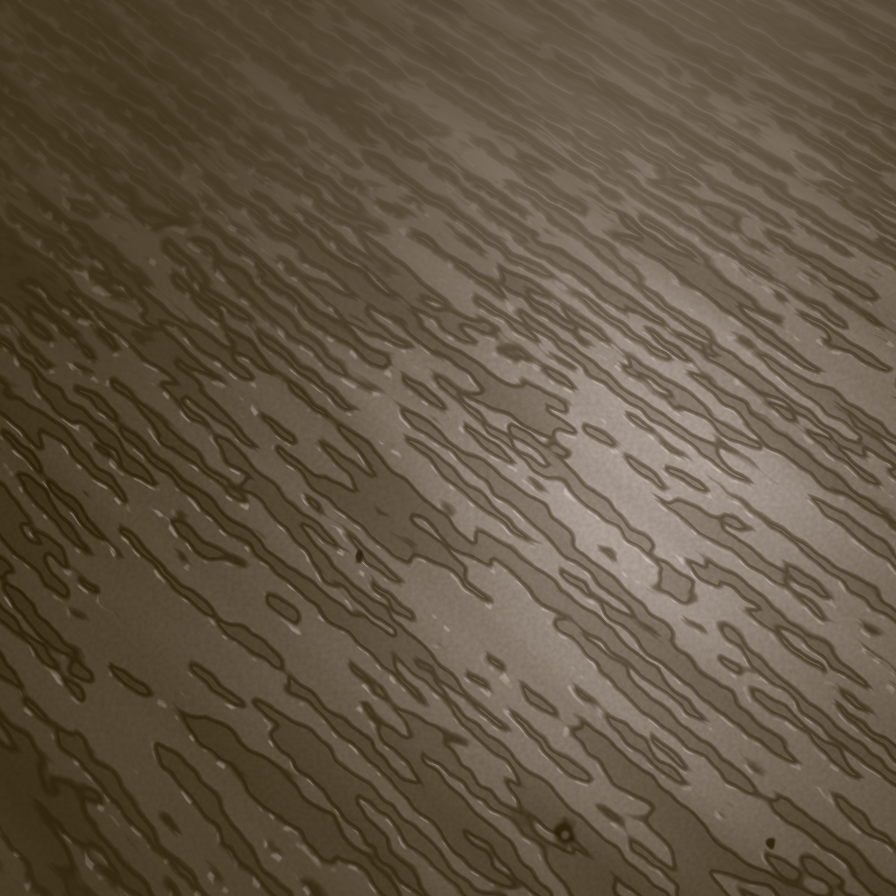
Reproduce this texture procedurally as a WebGL 1 fragment shader.

```glsl
precision highp float;
// Embossed wood-grain laminate seen at a slant under a soft sheen.
// Stretched gradient noise on a perspective plane is cut at a threshold;
// the cut gives groove floors, dark rims and glints, blurred with distance.

uniform vec2 u_resolution;

vec2 gradientAt(vec2 cell) {
  float angle = 6.2832 * fract(sin(dot(cell, vec2(127.1, 311.7))) * 43758.55);
  return vec2(cos(angle), sin(angle));
}

float noise(vec2 p) {
  vec2 i = floor(p), f = p - i;
  vec2 s = f * f * f * (f * (f * 6.0 - 15.0) + 10.0);
  vec2 e = vec2(1.0, 0.0);
  float low = mix(dot(gradientAt(i), f), dot(gradientAt(i + e), f - e), s.x);
  float high = mix(dot(gradientAt(i + e.yx), f - e.yx),
                   dot(gradientAt(i + 1.0), f - 1.0), s.x);
  return mix(low, high, s.y);
}

// Plane coordinates: x runs across the grain, y along it
vec2 grainSpace(vec2 p) {
  float depth = 2.64 - p.y;
  return vec2(85.0 * (p.x + 2.0), 62.0) / depth;
}

// Positive inside the grooves, negative on the smooth surface
float grooveField(vec2 p) {
  vec2 q = grainSpace(p);
  q.x += 0.25 * noise(p * 45.0);
  float longGrain = noise(q * vec2(1.0, 0.55));
  float shortGrain = noise(q * vec2(0.9, 2.6) + 37.0);
  float patches = noise(q * vec2(0.13, 0.4) + 11.0);
  return longGrain + 0.5 * shortGrain - 0.1 + 0.35 * patches;
}

float sheen(vec2 p) {
  vec2 d = p - vec2(0.72, 0.45);
  float vertical = d.y > 0.0 ? 1.6 : 4.0;
  float wide = exp(-4.0 * d.x * d.x - vertical * d.y * d.y);
  float core = exp(-16.0 * d.x * d.x - 10.0 * d.y * d.y);
  return 0.265 + 0.23 * wide + 0.15 * core;
}

// Dark crumbs lying on the surface, the middle one larger with a pale spot
float dust(vec2 p, float tone) {
  for (int k = 0; k < 3; k++) {
    float i = float(k);
    vec2 d = p - vec2(0.4 + 0.23 * i, 0.38 - 0.46 * i + 0.15 * i * i);
    float radius = k == 1 ? 0.015 : 0.006;
    float edge = length(d * vec2(1.2, 0.9)) + 0.006 * noise(p * 90.0);
    float crumb = 1.0 - smoothstep(radius * 0.5, radius * 1.3, edge);
    tone = mix(tone, 0.16, 0.85 * crumb);
    if (k == 1) {
      float spot = length(d - vec2(0.001, -0.002));
      tone += 0.16 * (1.0 - smoothstep(0.002, 0.007, spot));
    }
  }
  return tone;
}

void main() {
  vec2 p = gl_FragCoord.xy / u_resolution;
  vec2 q = grainSpace(p);

  // Focus is lost toward the far edge and a little in the near corner
  float blur = smoothstep(0.5, 0.95, p.y + 0.1 * (0.5 - p.x));
  blur = max(blur, 0.4 * smoothstep(0.35, 0.0, p.y + 0.5 * p.x));

  // Signed distance to the groove rim, in canvas units
  float step = 0.0015;
  float field = grooveField(p);
  vec2 slope = vec2(grooveField(p + vec2(step, 0.0)),
                    grooveField(p + vec2(0.0, step))) - field;
  slope /= step;
  float steepness = max(length(slope), 14.0);
  float rimDistance = field / steepness;

  float soft = 0.0018 + 0.008 * blur;
  float floorMask = smoothstep(-soft, soft, rimDistance);
  float rim = 1.0 - smoothstep(0.0006, 0.0024 + soft, abs(rimDistance));

  // Glints sit just outside rims that face the light, broken into beads
  float facing = max(dot(slope / steepness, vec2(0.75, 0.65)), 0.0);
  float beads = smoothstep(0.0, 0.35, noise(p * vec2(75.0, 60.0) + 5.0));
  float glint = 1.0 - smoothstep(0.0, 0.0018 + soft, abs(rimDistance + 0.0042));
  glint *= facing * beads * mix(0.2, 0.11, smoothstep(0.2, 0.7, p.x));

  // Sheen, broad streaks, then the relief
  float tone = sheen(p);
  tone *= 1.0 + 0.12 * noise(q * vec2(0.35, 0.3) + 71.0);
  tone *= 1.0 - 0.17 * floorMask * (1.0 - 0.5 * blur);
  tone *= 1.0 - 0.3 * rim * (1.0 - 0.8 * blur);
  tone += glint * (1.0 - 0.85 * blur);

  // Fine leathery grain where the surface is sharp
  float leather = noise(p * 170.0) + 0.6 * noise(p * 260.0 + 9.0);
  tone *= 1.0 + 0.06 * leather * (1.0 - blur);
  tone = dust(p, tone);

  // Olive brown shadows to warm grey lights
  vec3 shadowBrown = vec3(0.20, 0.15, 0.06);
  vec3 sheenGrey = vec3(0.62, 0.57, 0.53);
  vec3 color = mix(shadowBrown, sheenGrey, (tone - 0.20) / 0.42);
  gl_FragColor = vec4(clamp(color, 0.0, 1.0), 1.0);
}
```
